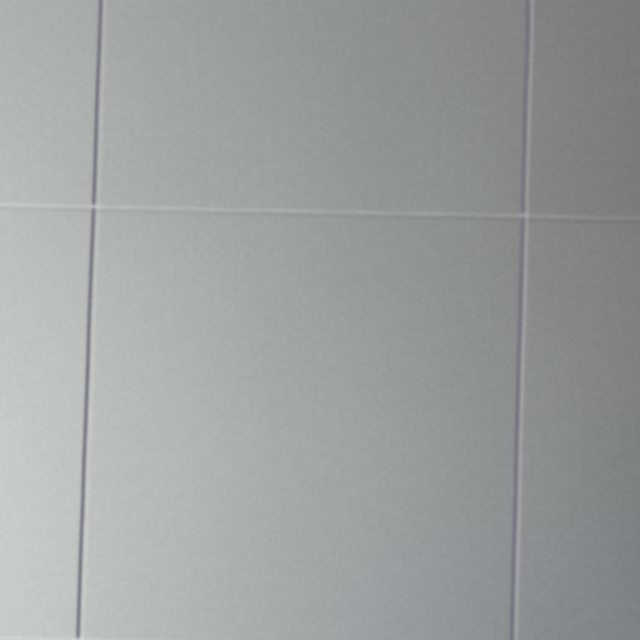
This texture is drawn by a WebGL 1 fragment shader. Its source:

```glsl
precision highp float;
// Large satin grey panels in a slightly skewed grid, lit from the lower left.
// Grooves are soft ridge profiles across a warped grid: dark with a lit edge
// for the uprights, faint and pale for the level joints; fine grain covers all.
uniform vec2 u_resolution;

float hash(vec2 p) {
  return fract(sin(dot(p, vec2(127.1, 311.7))) * 43758.5453);
}

float noise(vec2 p) {
  vec2 i = floor(p), f = fract(p);
  f = f * f * (3.0 - 2.0 * f);
  return mix(mix(hash(i), hash(i + vec2(1.0, 0.0)), f.x),
             mix(hash(i + vec2(0.0, 1.0)), hash(i + 1.0), f.x), f.y);
}

// Soft line profile: 1 on the line, fading over the given width
float ridge(float d, float width) {
  return exp(-d * d / (width * width));
}

void main() {
  vec2 uv = gl_FragCoord.xy / u_resolution;

  // Skewed grid: the uprights lean and converge, the level joints slope down
  vec2 pitch = vec2(0.678 - 0.0105 * uv.y, 0.678);
  vec2 grid = (uv - vec2(0.121 + 0.0365 * uv.y, 0.003 - 0.022 * uv.x)) / pitch;
  vec2 panel = floor(grid);
  vec2 column = floor(grid + 0.5);
  vec2 d = (fract(grid + 0.5) - 0.5) * pitch;
  d += 0.0012 * (vec2(noise(vec2(uv.y * 14.0, column.x)),
                      noise(vec2(uv.x * 14.0, column.y + 9.0))) - 0.5);

  // Broad falloff of light, with a slight tone shift per panel
  float light = mix(0.795 - 0.29 * uv.x, 0.685 - 0.21 * uv.x,
                    smoothstep(0.2, 1.1, uv.y));
  light += 0.012 * (hash(panel + 3.0) - 0.5);
  light += 0.012 * (noise(uv * 7.0) - 0.5);
  vec3 color = light * vec3(0.985, 1.012, 0.998);

  // Cool cast towards the lower right
  float cool = smoothstep(0.1, 0.7, uv.x) * (1.0 - smoothstep(0.0, 0.5, uv.y));
  color += cool * vec3(-0.004, -0.004, 0.014);

  // Level joints: pale line over a thin shadow
  float joint = ridge(d.y, 0.0032);
  color -= 0.022 * ridge(d.y + 0.007, 0.0035);
  color += 0.04 * joint * (0.75 + 0.5 * noise(uv * 30.0));

  // Upright grooves: dark violet channel with a lit right edge
  float groove = ridge(d.x, 0.0036) * (1.0 - 0.6 * joint);
  float edge = ridge(d.x - 0.0072, 0.0036);
  color += (0.035 + 0.035 * column.x) * edge;
  color = mix(color, vec3(0.45, 0.45, 0.50), 0.85 * groove);

  // Bright nick where the grooves cross
  color += 0.06 * ridge(length(d), 0.006);

  // Fine surface grain
  float grain = noise(uv * 190.0) + 0.6 * noise(uv * 370.0 + 40.0) - 0.8;
  color += 0.018 * grain;

  gl_FragColor = vec4(color, 1.0);
}
```
